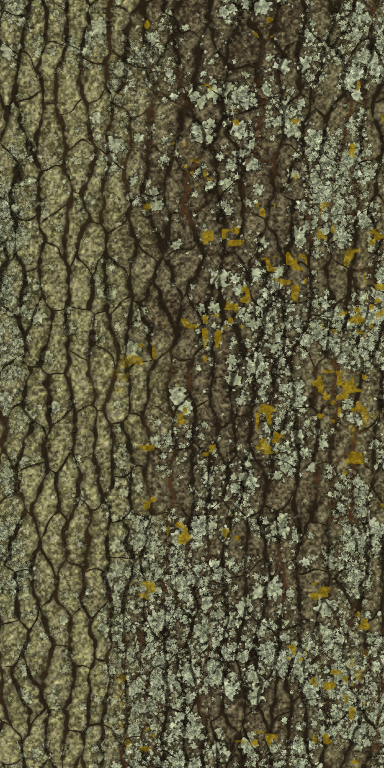
This texture is drawn by a WebGL 1 fragment shader. Its source:

```glsl
precision highp float;
// Old tree bark: stretched Voronoi plates give the upright fissures and
// short cross cracks, value noise gives the grain and moss, and several
// sizes of scattered lobed discs form the pale lichen crust.
uniform vec2 u_resolution;

float hash(vec2 p) {
  vec3 q = fract(p.xyx * 0.1031);
  q += dot(q, q.yzx + 33.33);
  return fract((q.x + q.y) * q.z);
}

vec2 hash2(vec2 p) { return vec2(hash(p), hash(p + 57.0)); }

float noise(vec2 p) {
  vec2 i = floor(p), f = fract(p);
  f = f * f * (3.0 - 2.0 * f);
  return mix(mix(hash(i), hash(i + vec2(1.0, 0.0)), f.x),
             mix(hash(i + vec2(0.0, 1.0)), hash(i + 1.0), f.x), f.y);
}

float fbm(vec2 p) {
  float sum = 0.0, amp = 0.533;
  for (int i = 0; i < 4; i++) {
    sum += amp * noise(p);
    p = p * 2.03 + 17.0;
    amp *= 0.5;
  }
  return sum;
}

// Distance to the nearest plate edge, in crack widths; upright edges are wider.
float plateEdge(vec2 p) {
  vec2 grid = vec2(18.0, 7.5);
  vec2 q = p * grid, cell = floor(q), nearest = vec2(0.0);
  float best = 9.0, edge = 9.0;
  for (int y = -1; y <= 1; y++) for (int x = -1; x <= 1; x++) {
    vec2 id = cell + vec2(x, y);
    vec2 r = id + 0.1 + 0.8 * hash2(id) - q;
    if (dot(r, r) < best) { best = dot(r, r); nearest = r; }
  }
  for (int y = -2; y <= 2; y++) for (int x = -2; x <= 2; x++) {
    vec2 id = cell + vec2(x, y);
    vec2 r = id + 0.1 + 0.8 * hash2(id) - q, gap = r - nearest;
    if (dot(gap, gap) > 0.0001) {
      vec2 n = normalize(gap);
      float d = dot(0.5 * (r + nearest), n) / length(n * grid);
      float upright = smoothstep(0.3, 0.9, abs(n.x));
      edge = min(edge, d / mix(0.0025, 0.0075, upright));
    }
  }
  return edge;
}

// Chance of lichen: right side, foot, crown and left rim, broken into clusters.
float lichenCover(vec2 p) {
  float right = smoothstep(0.5, 0.88, p.x);
  float foot = (1.0 - smoothstep(0.45, 1.15, p.y)) * smoothstep(0.2, 0.36, p.x);
  float crown = 0.6 * smoothstep(1.45, 1.85, p.y) * smoothstep(0.15, 0.3, p.x)
              * (1.0 - smoothstep(0.38, 0.5, p.x));
  float rim = (1.0 - smoothstep(0.03, 0.1, p.x)) * smoothstep(0.35, 0.5, p.y);
  float zone = max(max(right, 0.85 * foot), max(crown, rim));
  return (0.2 + 0.8 * zone) * smoothstep(0.28, 0.66, fbm(p * vec2(11.0, 7.0) + 4.0));
}

// Lobed discs: x is the body, y a contact shadow, z a tone per disc.
vec3 lichen(vec2 p, float scale, float share) {
  vec2 q = p * scale, cell = floor(q);
  float soft = 1.3 * scale / 256.0, ragged = noise(q * 5.0) - 0.5;
  vec3 crust = vec3(0.0);
  for (int y = -1; y <= 1; y++) for (int x = -1; x <= 1; x++) {
    vec2 id = cell + vec2(x, y), seed = id + scale;
    vec2 centre = id + hash2(seed), r = q - centre;
    float size = mix(0.25, 0.62, hash(seed + 7.0)), turn = hash(seed + 13.0);
    float lobes = 0.14 * sin(7.0 * atan(r.y, r.x + 0.0001) + 6.28 * turn);
    float radius = size * (1.0 + lobes + 0.9 * ragged), d = length(r);
    float present = step(hash(seed + 31.0), share * lichenCover(centre / scale));
    float body = present * (1.0 - smoothstep(radius - soft, radius + 0.3 * soft, d));
    float shadow = present * (1.0 - smoothstep(radius, radius + 0.3, d));
    if (body > crust.x) crust.z = 0.6 * turn + 0.4 * clamp(d / size, 0.0, 1.0);
    crust.x = max(crust.x, body);
    crust.y = max(crust.y, shadow);
  }
  return crust;
}

void main() {
  vec2 p = gl_FragCoord.xy / u_resolution.x;

  // Fissures lean more towards the right and wander a little.
  vec2 w = p;
  w.x -= 0.09 * smoothstep(0.25, 0.85, p.x) * (p.y - 1.0);
  w.x += 0.045 * (fbm(p * vec2(5.0, 4.0)) - 0.5) + 0.014 * (noise(p * 34.0) - 0.5);
  w.y += 0.03 * (noise(p * 28.0 + 9.0) - 0.5);
  float edge = plateEdge(w) + 1.1 * (noise(p * 75.0) - 0.5);
  float crack = 1.0 - smoothstep(0.25, 1.0, edge);
  float flank = 1.0 - smoothstep(0.4, 2.6, edge);

  // Bare bark and mossy bark, with grain lit from the upper left.
  float fine = 0.5 * noise(p * 125.0) + 0.5 * noise(p * 235.0);
  float blotch = fbm(w * vec2(36.0, 20.0));
  float lit = noise(p * 100.0) - noise(p * 100.0 + vec2(-0.5, 0.5));
  float tone = smoothstep(0.25, 0.75, 0.5 * fine + 0.5 * blotch);
  float moss = 1.0 - smoothstep(0.25, 0.5, p.x + 0.3 * (fbm(p * 5.0) - 0.5));
  float side = smoothstep(0.68, 0.95, p.x);
  vec3 bare = mix(vec3(0.24, 0.20, 0.14), vec3(0.43, 0.40, 0.29), tone);
  vec3 mossy = mix(vec3(0.36, 0.34, 0.21), vec3(0.58, 0.57, 0.39), tone);
  vec3 color = mix(bare, mossy, max(moss, 0.3 * side));
  float fleck = smoothstep(0.56, 0.72, noise(p * 150.0 + 40.0));
  color = mix(color, vec3(0.57, 0.53, 0.43), fleck * (0.2 + 0.4 * moss));
  color *= 0.72 + 0.56 * fine + 0.35 * lit;

  // Dark clefts, some showing rusty inner bark.
  float rust = smoothstep(0.5, 0.68, fbm(w * vec2(14.0, 4.0) + 30.0)) * (1.0 - 0.7 * moss);
  vec3 cleft = mix(vec3(0.14, 0.11, 0.07), vec3(0.36, 0.24, 0.14), rust * (0.5 + 0.5 * fine));
  color *= 1.0 - 0.3 * flank;
  color = mix(color, cleft, 0.9 * crack);

  // Lichen crust, from broad rosettes down to specks.
  for (int i = 0; i < 4; i++) {
    float k = float(i);
    vec3 crust = lichen(p, 24.0 * pow(1.6, k), 0.52 + 0.04 * k);
    vec3 pale = mix(vec3(0.55, 0.57, 0.43), vec3(0.71, 0.74, 0.62), crust.z);
    pale *= 0.76 + 0.46 * fine + 0.4 * lit;
    color *= 1.0 - 0.3 * crust.y * (1.0 - crust.x);
    color = mix(color, pale, crust.x * (1.0 - 0.75 * crack) * (1.0 - 0.35 * moss));
  }

  // Rare golden tufts.
  float gold = smoothstep(0.73, 0.78, noise(p * 13.0 + 71.0)) * smoothstep(0.62, 0.72, noise(p * 60.0));
  color = mix(color, vec3(0.55, 0.45, 0.08) * (0.7 + 0.6 * fine), 0.8 * gold * smoothstep(0.25, 0.4, p.x));
  gl_FragColor = vec4(clamp(color, 0.0, 1.0), 1.0);
}
```
